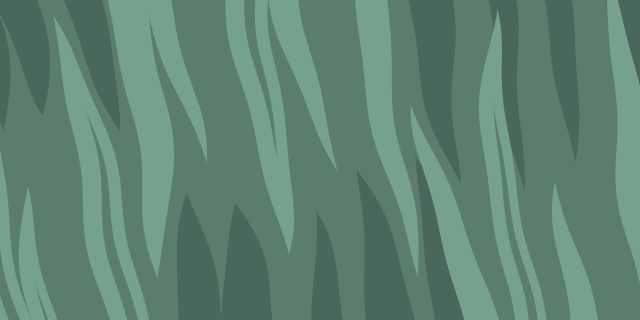
Reproduce this pattern procedurally as a Shadertoy shader.

```glsl
// Flat tapered grass blades in three muted greens: light blades, some split by
// a slit, over dark wedges. Blades stand in jittered columns of a slanted,
// gently waving space, rooted at either the bottom or the top edge.

#define COLUMN_WIDTH 0.185
#define COLUMN_COUNT 15
#define SLANT 0.20
#define WAVE_HEIGHT 0.024
#define BLADE_TAPER 4.0
#define SLIT_CHANCE 0.5
#define ROOTED_CHANCE 0.55

const vec3 BASE_GREEN  = vec3(0.352, 0.490, 0.432);
const vec3 LIGHT_GREEN = vec3(0.462, 0.632, 0.560);
const vec3 DARK_GREEN  = vec3(0.290, 0.402, 0.360);

float hash(float column, float salt) {
    return fract(sin(column * 127.1 + salt * 311.7) * 43758.5);
}

// Coverage of a pointed shape: x is the offset from its axis,
// depth the distance from its tip towards the root.
float wedge(float x, float depth, float halfWidth, float taper, float pixel) {
    float edge = abs(x) - halfWidth * (1.0 - exp(-taper * depth));
    return clamp(0.5 - edge / pixel, 0.0, 1.0);
}

void mainImage(out vec4 fragColor, in vec2 fragCoord) {
    float pixel = 1.0 / iResolution.y;
    vec2 p = fragCoord * pixel;

    // Shared flow: everything drifts to the right on the way down.
    float flowX = p.x + SLANT * (p.y - 0.5)
                + WAVE_HEIGHT * sin(6.0 * p.y + 3.0 * p.x)
                + 0.3 * WAVE_HEIGHT * sin(13.0 * p.y - 5.0 * p.x);

    float light = 0.0;
    float dark = 0.0;
    for (int i = 0; i < COLUMN_COUNT; i++) {
        float column = float(i) - 2.0;
        float centre = (column + 0.5 + 0.5 * (hash(column, 1.0) - 0.5)) * COLUMN_WIDTH;
        bool rooted = hash(column, 2.0) < ROOTED_CHANCE;
        float height = rooted ? p.y : 1.0 - p.y;

        // Light blade with its own small lean.
        float bladeLength = mix(0.35, 1.15, hash(column, 3.0));
        float halfWidth = 0.5 * mix(0.085, 0.14, hash(column, 4.0));
        float lean = 0.2 * (hash(column, 5.0) - 0.5);
        float depth = bladeLength - height;
        float x = flowX - centre - lean * (height - 0.4);
        float blade = wedge(x, depth, halfWidth, BLADE_TAPER, pixel);

        // Narrow slit that forks the blade near its root.
        if (hash(column, 6.0) < SLIT_CHANCE) {
            float slitX = x - 0.15 * halfWidth;
            blade *= 1.0 - wedge(slitX, depth - 0.3, 0.32 * halfWidth, 3.0, pixel);
        }
        light = max(light, blade);

        // Dark wedge entering from the opposite edge, beside the blade.
        float wedgeLength = mix(0.28, 0.62, hash(column, 7.0));
        float wedgeHalf = 0.5 * mix(0.09, 0.20, hash(column, 8.0));
        float wedgeDepth = wedgeLength - (1.0 - height);
        float wedgeX = flowX - centre - 0.4 * COLUMN_WIDTH;
        dark = max(dark, wedge(wedgeX, wedgeDepth, wedgeHalf, 2.0 / wedgeLength, pixel));
    }

    vec3 color = mix(BASE_GREEN, DARK_GREEN, dark);
    color = mix(color, LIGHT_GREEN, light);
    fragColor = vec4(color, 1.0);
}
```
